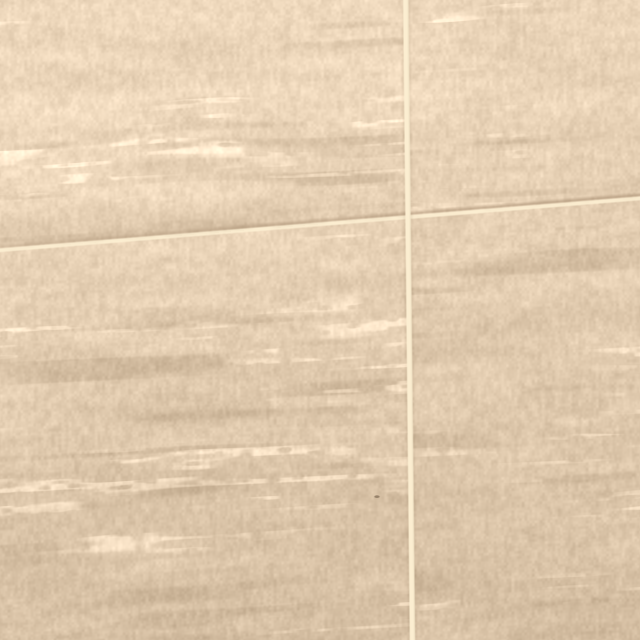
Write a WebGL 2 fragment shader that draws this texture.

```glsl
#version 300 es
precision highp float;
// Beige stone-look wall tiles meeting at one crossing of pale grout joints.
// Slightly tilted grid coordinates place the joints; stretched value noise
// gives each tile its own veins, broken pale dashes and fine fibrous grain.

#define TILE_PITCH 1.4       // joint spacing, larger than the canvas
#define CROSS_X 0.6445       // upright joint at the bottom edge
#define CROSS_Y 0.609        // level joint at the left edge
#define LEAN -0.0105         // drift of the upright joint
#define RISE 0.081           // slope of the level joint
#define VEIN_SLOPE 0.05      // slope of the veins
#define UPRIGHT_HALF 0.0042  // half widths of the joints
#define LEVEL_HALF 0.0029
#define GRAIN 0.095          // strength of the fine grain
#define MOTTLE 0.085         // strength of the cloudy bands
#define DASH_LIGHT 0.11      // brightness of the pale dashes
#define VEIN_DARK 0.06       // depth of the dark veins

uniform vec2 u_resolution;
out vec4 outColor;

const vec3 STONE = vec3(0.885, 0.798, 0.688);
const vec3 GROUT = vec3(0.99, 0.935, 0.82);
const vec3 SHADOW = vec3(0.66, 0.56, 0.45);

float hash(vec2 p) {
  vec3 q = fract(p.xyx * 0.1031);
  q += dot(q, q.yzx + 33.33);
  return fract((q.x + q.y) * q.z);
}

float noise(vec2 p) {
  vec2 cell = floor(p), f = fract(p);
  f = f * f * (3.0 - 2.0 * f);
  return mix(mix(hash(cell), hash(cell + vec2(1, 0)), f.x),
             mix(hash(cell + vec2(0, 1)), hash(cell + vec2(1, 1)), f.x), f.y);
}

float fbm(vec2 p) {
  float sum = 0.0, weight = 0.5;
  for (int i = 0; i < 4; i++) {
    sum += weight * noise(p);
    p = p * 2.03 + 17.3;
    weight *= 0.5;
  }
  return sum / 0.9375;
}

// Soft band of the given half width around zero distance.
float band(float d, float halfWidth, float soft) {
  return 1.0 - smoothstep(halfWidth - soft, halfWidth + soft, abs(d));
}

// Brightness offset of the stone; p runs along and across the veins.
float stoneTone(vec2 p) {
  p.y += 0.012 * (noise(p * vec2(4.0, 6.0)) - 0.5);
  float tone = MOTTLE * (fbm(p * vec2(4.0, 22.0)) - 0.5);
  tone += 0.5 * MOTTLE * (fbm(p * vec2(14.0, 55.0) + 40.0) - 0.5);

  // Long dark veins, gathered in loose zones
  float veinZone = smoothstep(0.4, 0.75, noise(p * vec2(1.8, 11.0) + 70.0));
  float vein = smoothstep(0.58, 0.92, noise(p * vec2(4.0, 75.0) + 9.0));
  tone -= VEIN_DARK * vein * veinZone;

  // Pale dashes, broken along their length
  float dashZone = smoothstep(0.45, 0.75, noise(p * vec2(2.6, 13.0) + 23.0));
  float dash = smoothstep(0.6, 0.9, noise(p * vec2(9.0, 115.0) + 51.0));
  float broken = smoothstep(0.15, 0.6, noise(p * vec2(48.0, 130.0) + 5.0));
  tone += DASH_LIGHT * dash * dashZone * broken;

  // Fine grain with short upright fibres
  float fibre = noise(p * vec2(190.0, 75.0)) - 0.5;
  float speck = noise(p * vec2(250.0, 230.0) + 31.0) - 0.5;
  float cloud = noise(p * vec2(70.0, 95.0) + 63.0) - 0.5;
  return tone + GRAIN * (0.5 * fibre + 0.45 * speck + 0.35 * cloud);
}

void main() {
  vec2 uv = gl_FragCoord.xy / u_resolution;
  float pixel = 1.0 / min(u_resolution.x, u_resolution.y);
  float soft = max(0.0018, 0.75 * pixel);

  // Tilted grid: signed distance to the nearest joints and tile index
  vec2 grid = uv - vec2(CROSS_X + LEAN * uv.y, CROSS_Y + RISE * uv.x);
  vec2 tile = floor(grid / TILE_PITCH);
  vec2 joint = grid - TILE_PITCH * round(grid / TILE_PITCH);

  // Stone with its own pattern per tile
  vec2 along = vec2(uv.x, uv.y - VEIN_SLOPE * uv.x);
  vec2 offset = 3.0 + 7.0 * vec2(hash(tile + 11.0), hash(tile + 29.0));
  float tone = stoneTone(along + offset);

  // Warm light from the upper left, dimmer towards the foot
  tone += mix(-0.036, 0.046, smoothstep(0.0, 1.0, uv.y)) - 0.02 * (uv.x - 0.5);
  tone -= 0.03 * exp(-max(joint.y, 0.0) * 28.0) * step(0.0, joint.y);
  vec3 color = STONE + tone * vec3(1.0, 1.02, 1.03);

  // One small dark chip
  float chip = length((uv - vec2(0.589, 0.224)) * vec2(1.0, 2.0));
  color = mix(color, SHADOW * 0.8, 0.8 * (1.0 - smoothstep(0.002, 0.006, chip)));

  // Level joint: shaded lip above a thin pale line
  float lip = band(joint.y - 0.0055, 0.0022, 0.0022 + soft);
  color = mix(color, SHADOW, lip * mix(0.35, 0.65, smoothstep(0.1, 0.9, uv.x)));
  float wear = 0.82 + 0.18 * noise(uv * vec2(60.0, 20.0));
  color = mix(color, GROUT, wear * band(joint.y, LEVEL_HALF, soft));

  // Upright joint: wider, with faintly dark edges
  color -= 0.045 * band(joint.x, UPRIGHT_HALF + 0.003, 0.003);
  vec3 grout = GROUT - 0.035 * smoothstep(0.0, UPRIGHT_HALF, joint.x);
  color = mix(color, grout, band(joint.x, UPRIGHT_HALF, soft));

  outColor = vec4(clamp(color, 0.0, 1.0), 1.0);
}
```
